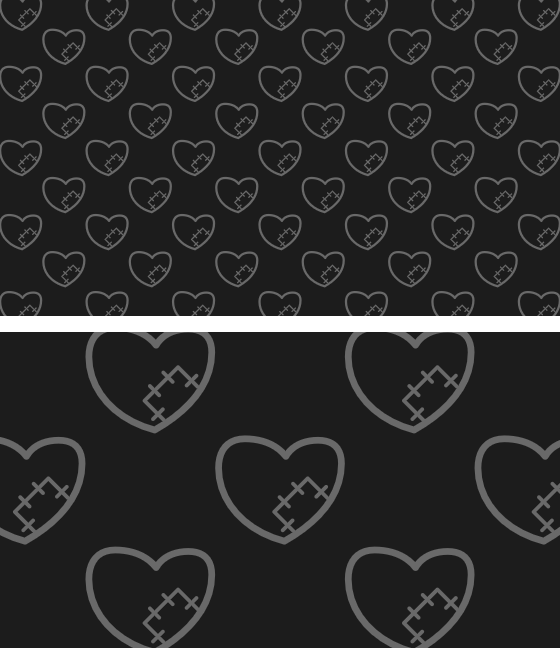
Top, the full canvas; bottom, a detail of the centre.
Write a Shadertoy shader that draws this pattern.

```glsl
// Staggered rows of outlined grey hearts, each with a stitched patch, on charcoal.

float segmentDistance(vec2 p, vec2 a, vec2 b) {
    vec2 ab = b - a;
    return length(p - a - ab * clamp(dot(p - a, ab) / dot(ab, ab), 0.0, 1.0));
}

// Distance to a cubic Bezier curve, flattened into short segments
float curveDistance(vec2 p, vec2 a, vec2 b, vec2 c, vec2 d) {
    float dist = 1e5;
    vec2 last = a;
    for (int i = 1; i <= 10; i++) {
        float t = float(i) / 10.0, s = 1.0 - t;
        vec2 next = s * s * s * a + 3.0 * s * t * (s * b + t * c) + t * t * t * d;
        dist = min(dist, segmentDistance(p, last, next));
        last = next;
    }
    return dist;
}

// Lopsided heart: left lobe, tip, right lobe, back to the notch
float heartDistance(vec2 p) {
    vec2 notch = vec2(4, 23), tip = vec2(3, -35);
    vec2 leftTop = vec2(-24, 35), leftSide = vec2(-42, 15);
    vec2 rightTop = vec2(26, 34), rightSide = vec2(42, 18);
    float d = curveDistance(p, notch, vec2(-3, 32), vec2(-14, 35), leftTop);
    d = min(d, curveDistance(p, leftTop, vec2(-36, 35), vec2(-42, 27), leftSide));
    d = min(d, curveDistance(p, leftSide, vec2(-42, -8), vec2(-24, -28), tip));
    d = min(d, curveDistance(p, tip, vec2(26, -22), vec2(42, -4), rightSide));
    d = min(d, curveDistance(p, rightSide, vec2(42, 29), vec2(36, 34), rightTop));
    return min(d, curveDistance(p, rightTop, vec2(16, 34), vec2(8, 30), notch));
}

// Three-sided patch, mirrored about its diagonal axis, with cross stitches
float patchDistance(vec2 p) {
    p -= vec2(7.5, -3.5);
    vec2 q = vec2(abs(p.x + p.y), p.x - p.y) * 0.7071;
    float edge = min(segmentDistance(q, vec2(0), vec2(16.2, 0)),
                     segmentDistance(q, vec2(16.2, 0), vec2(16.2, 19)));
    float stitches = min(segmentDistance(q, vec2(6.5, -4.5), vec2(6.5, 4.5)),
                         segmentDistance(q, vec2(11.5, 13), vec2(21, 13)));
    return min(edge, stitches);
}

void mainImage(out vec4 fragColor, in vec2 fragCoord) {
    // The canvas is 648 units high, centred on a heart
    float pixel = 648.0 / iResolution.y;
    vec2 p = (fragCoord - 0.5 * iResolution.xy) * pixel;
    float dist = 1e5;

    // Nearest two rows; odd rows are offset by half a column
    for (int i = 0; i < 2; i++) {
        float row = floor(p.y / 76.0) + float(i);
        float columns = p.x / 177.3 + 0.5 * mod(row, 2.0);
        float edgeDrop = abs(row) > 3.5 ? 6.0 : 0.0;
        vec2 local = vec2((fract(columns + 0.5) - 0.5) * 177.3, p.y - row * 76.0 + edgeDrop);
        dist = min(dist, heartDistance(local) - 2.3);
        dist = min(dist, patchDistance(local) - 1.3);
    }

    float ink = clamp(0.5 - dist / pixel, 0.0, 1.0);
    fragColor = vec4(vec3(mix(0.11, 0.41, ink)), 1.0);
}
```
